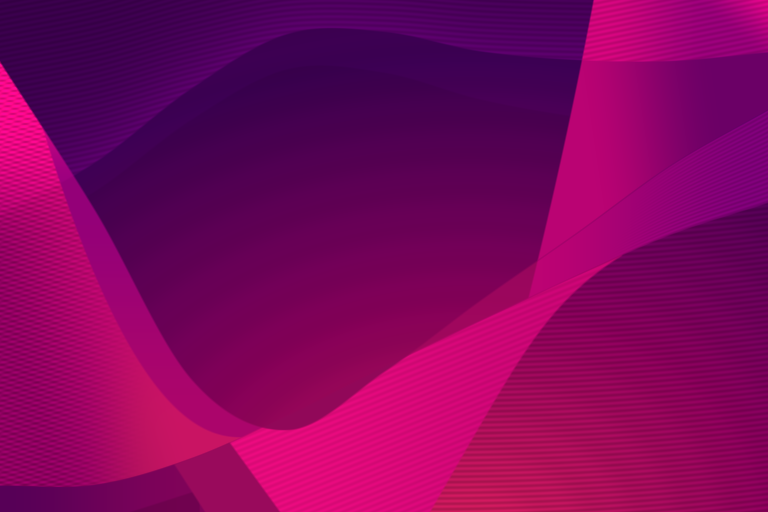
This background is drawn by a Shadertoy shader. Its source:

```glsl
// Overlapping translucent magenta ribbons with fine line patterns on a plum to crimson glow.

// Smooth curve through nine evenly spaced heights, measured down from the top.
float wave(float x, float k[9]) {
    float t = clamp(x, 0.0, 0.9999) * 8.0;
    int i = int(t);
    float f = fract(t);
    float b = k[i], c = k[i + 1];
    float a = i > 0 ? k[i - 1] : 2.0 * b - c;
    float d = i < 7 ? k[i + 2] : 2.0 * c - b;
    return b + 0.5 * f * (c - a + f * (2.0 * a - 5.0 * b + 4.0 * c - d + f * (3.0 * (b - c) + d - a)));
}

// Antialiased mask, one where the signed value is positive.
float inside(float v) {
    float w = max(fwidth(v), 0.0005);
    return smoothstep(-w, w, v);
}

// Fine line pattern that fades out when lines get too thin to resolve.
float lines(float v, float count) {
    float phase = v * count;
    return sin(6.2832 * phase) * (1.0 - smoothstep(0.3, 0.6, fwidth(phase)));
}

void mainImage(out vec4 fragColor, in vec2 fragCoord) {
    vec2 uv = fragCoord / iResolution.xy;
    float x = uv.x;
    float down = 1.0 - uv.y;

    // Ribbon edges
    float veil = wave(x, float[9](0.42, 0.316, 0.172, 0.066, 0.062, 0.1, 0.117, 0.119, 0.102));
    float swoop = wave(x, float[9](0.121, 0.414, 0.742, 0.84, 0.727, 0.588, 0.457, 0.322, 0.215));
    float sweep = wave(x, float[9](0.949, 0.947, 0.895, 0.811, 0.717, 0.627, 0.539, 0.457, 0.396));
    float fold = 0.854 - 0.62 * pow(max(0.3125 - x, 0.0) / 0.26, 2.1);
    float rightEdge = 0.773 - 0.126 * down - 0.034 * down * down;
    float panelEdge = 0.56 + 0.385 * uv.y + 3.6 * pow(min(uv.y, 0.5), 6.0);

    float aboveVeil = inside(veil - down);
    float belowSwoop = inside(down - swoop);
    float belowSweep = inside(down - sweep);
    float onRight = inside(x - rightEdge);
    float leftHalf = step(x, 0.42);

    // Radial crimson glow rising from the bottom
    float d = length(vec2((x - 0.612) * 1.15, uv.y + 0.055));
    vec3 col = vec3(max(0.8 - 0.62 * d, 0.22),
                    0.11 * max(1.0 - d * 2.2, 0.0),
                    0.34 - 0.12 * max(d - 0.6, 0.0));
    col *= 1.0 + 0.012 * sin(d * 90.0);

    // Violet veil along the top
    float lift = max(veil - down, 0.0);
    vec3 veilColor = mix(vec3(0.21, 0.0, 0.28), vec3(0.36, 0.0, 0.42), exp(-lift * 8.0));
    veilColor *= 1.0 + 0.08 * lines(down - 0.35 * veil, 95.0);
    col = mix(col, veilColor, aboveVeil * 0.9);

    // Faint second veil under the first
    float echo = inside(down - veil) * inside(veil + 0.055 + 0.1 * x * x - down);
    col += vec3(0.015, 0.0, 0.025) * echo;

    // Upper right ribbon, pink at its edge and plum further in
    vec3 rightColor = mix(vec3(0.73, 0.01, 0.45), vec3(0.42, 0.0, 0.4), smoothstep(0.75, 0.94, x + 0.1 * (0.2 - down)));
    vec3 rightTop = mix(vec3(0.8, 0.02, 0.47), vec3(0.58, 0.0, 0.46), smoothstep(0.78, 0.93, x));
    rightTop = mix(rightTop, vec3(0.88, 0.02, 0.52), smoothstep(0.0, 0.12, x - 0.9 - 0.8 * down));
    rightTop *= 1.0 + 0.07 * lines(down + 0.3 * x, 95.0);
    rightColor = mix(rightColor, rightTop, aboveVeil);
    col = mix(col, rightColor, onRight * (1.0 - belowSwoop));

    // Rising band between the two long curves
    float across = (down - swoop) / max(abs(sweep - swoop), 0.02);
    vec3 bandColor = mix(vec3(0.74, 0.01, 0.45), vec3(0.48, 0.0, 0.46), smoothstep(0.68, 1.0, x));
    bandColor *= 1.0 + 0.07 * lines(across, 20.0);
    vec3 stripColor = mix(col, vec3(0.68, 0.04, 0.38), 0.6);
    float between = belowSwoop * (1.0 - belowSweep);
    col = mix(col, mix(stripColor, bandColor, onRight), between * (1.0 - leftHalf));

    // Thin crimson overlap where the curves trade places
    col = mix(col, vec3(0.57, 0.03, 0.35), belowSweep * (1.0 - belowSwoop));

    // Left ribbon: pink body, violet outer fold and salmon ridge
    float ridge = x - 0.21 * down;
    vec3 body = mix(vec3(0.55, 0.0, 0.37), vec3(0.77, 0.03, 0.44), smoothstep(-0.14, 0.07, ridge));
    body = mix(body, vec3(0.92, 0.03, 0.5), 1.0 - smoothstep(0.2, 0.5, down + 0.4 * x));
    float weave = lines(down + 0.25 * x * x, 100.0) * lines(down * 0.3 + x, 45.0);
    body *= 1.0 + 0.16 * weave * (1.0 - smoothstep(0.05, 0.2, x));
    body += vec3(0.02, 0.05, -0.05) * smoothstep(0.5, 0.85, down) * smoothstep(0.1, 0.2, x);
    vec3 outer = mix(vec3(0.58, 0.0, 0.47), vec3(0.67, 0.02, 0.42), smoothstep(0.4, 0.8, down));
    outer = mix(outer, vec3(0.86, 0.02, 0.48), 1.0 - smoothstep(0.18, 0.36, down));
    vec3 leftColor = mix(outer, body, inside(down - fold));
    leftColor *= 1.0 + 0.06 * aboveVeil;
    col = mix(col, leftColor, between * leftHalf);

    // Lower area: plum corner, crimson stripe, bright pink sheet, ruled panel
    vec3 corner = mix(vec3(0.34, 0.0, 0.34), vec3(0.5, 0.01, 0.35), smoothstep(0.0, 0.25, x));
    corner *= 1.0 - 0.12 * inside(down - 1.0 + 0.48 * (x - 0.17)) * inside(0.26 - x);
    corner = mix(corner, vec3(0.6, 0.04, 0.36), inside(x - 0.215 - 0.43 * (down - 0.879)));
    vec3 sheet = mix(vec3(0.89, 0.04, 0.48), vec3(0.78, 0.02, 0.45), smoothstep(0.35, 0.75, x));
    sheet *= 1.0 + 0.04 * lines(down + 0.6 * x, 85.0);
    vec3 panel = col * (1.0 + 0.09 * lines(down - 0.22 * x + 0.2 * x * x, 95.0));
    vec3 lower = mix(corner, sheet, inside(x - 0.2995 - 0.483 * (down - 0.865)));
    lower = mix(lower, panel, inside(x - panelEdge));
    col = mix(col, lower, belowSwoop * belowSweep);

    fragColor = vec4(clamp(col, 0.0, 1.0), 1.0);
}
```
